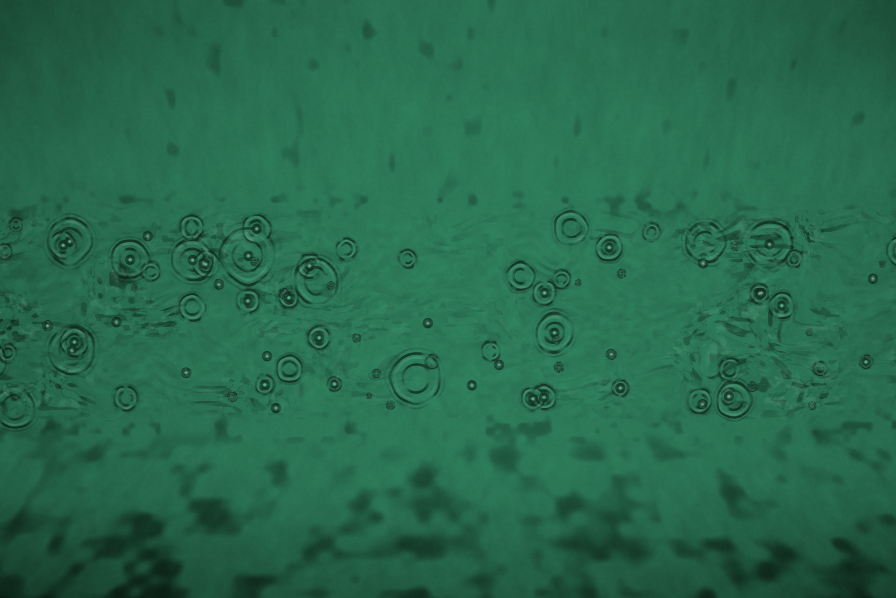
A Shadertoy shader for this texture:

```glsl
#define BAND_LOW 0.315
#define BAND_HIGH 0.645
#define DEEP vec3(0.035, 0.105, 0.070)
#define WATER vec3(0.180, 0.495, 0.358)
#define GLINT vec3(0.50, 0.76, 0.64)
#define RIPPLE_DARK 0.68
#define LINE_WIDTH 0.0009
#define BLOB_DARK 0.42
#define WAVELET_DARK 0.36

float hash(vec2 p) {
    vec3 q = fract(vec3(p.xyx) * 0.1031);
    q += dot(q, q.yzx + 33.33);
    return fract((q.x + q.y) * q.z);
}

float noise(vec2 p) {
    vec2 i = floor(p), f = fract(p);
    f = f * f * (3.0 - 2.0 * f);
    float low = mix(hash(i), hash(i + vec2(1, 0)), f.x);
    float high = mix(hash(i + vec2(0, 1)), hash(i + vec2(1, 1)), f.x);
    return mix(low, high, f.y);
}

float fbm(vec2 p) {
    float sum = 0.0, gain = 0.53;
    for (int i = 0; i < 4; i++) {
        sum += gain * noise(p);
        p = mat2(1.6, 1.2, -1.2, 1.6) * p + 7.3;
        gain *= 0.5;
    }
    return sum;
}

// Two octaves keep out-of-focus areas soft.
float softNoise(vec2 p) {
    return 0.6 * noise(p) + 0.4 * noise(p * 1.9 + 17.0);
}

float stroke(float dist, float width, float px) {
    return 1.0 - smoothstep(width, width + 1.3 * px, abs(dist));
}

// Scattered ripples: x = dark line, y = bright line.
vec2 ripples(vec2 p, float cell, vec2 radii, float chance, float seed, float px) {
    vec2 ink = vec2(0), home = floor(p / cell);
    for (int j = -1; j <= 1; j++)
    for (int i = -1; i <= 1; i++) {
        vec2 id = home + vec2(i, j) + seed;
        vec2 jitter = vec2(hash(id + 3.1), hash(id + 8.7));
        vec2 centre = (id - seed + 0.05 + 0.9 * jitter) * cell;
        float inBand = step(BAND_LOW, centre.y) * step(centre.y, BAND_HIGH - 0.02);
        if (inBand * step(hash(id), chance) < 0.5) continue;

        float h = hash(id + 15.4);
        float radius = mix(radii.x, radii.y, h);
        vec2 d = p - centre;
        float r = length(d);
        float upright = abs(d.y) / (r + 1e-4);
        float broken = 0.25 + 0.75 * upright;
        broken *= smoothstep(0.15, 0.65, noise(d / radius * 2.2 + id * 3.0));
        float wobble = radius * 0.16 * (noise(d / radius * 1.6 + id) - 0.5);

        // Outer wave, inner wave and the drop at its heart.
        float outer = stroke(r - radius + wobble, LINE_WIDTH, px);
        float inner = stroke(r - radius * 0.55 + wobble, LINE_WIDTH * 1.3, px);
        float halo = stroke(r - radius * 1.2 + wobble, LINE_WIDTH * 0.5, px);
        float heart = 1.0 - smoothstep(0.0, 0.003 + px, r);
        float hasHeart = step(0.50, hash(id + 21.0));
        float dark = broken * (outer + inner + 0.35 * halo) + 0.18 * outer;
        dark = max(dark, hasHeart * stroke(r - 0.0058, 0.0018, px) * (0.6 + 0.4 * upright));
        float light = 0.35 * broken * stroke(r - radius * 0.84 + wobble, LINE_WIDTH, px);
        ink += vec2(dark, light + hasHeart * heart);
    }
    return ink;
}

void mainImage(out vec4 fragColor, in vec2 fragCoord) {
    vec2 p = fragCoord / iResolution.y;
    float px = 1.0 / iResolution.y;
    float x = p.x / (iResolution.x / iResolution.y) * 2.0 - 1.0;
    float side = x * x;

    // Broad light, falling off to the corners and the near edge.
    float tone = 0.97 - 0.15 * side - 0.06 * smoothstep(0.1, -1.0, x);
    tone -= (0.12 + 0.17 * side) * smoothstep(0.70, 1.04, p.y);
    tone -= (0.36 + 0.14 * side) * pow(1.0 - smoothstep(-0.06, 0.30, p.y), 1.3);

    // Blurred foreground: small soft blobs over a finer grain.
    float near = 1.0 - smoothstep(0.20, 0.33, p.y);
    vec2 fan = vec2((p.x - 0.75) / (1.0 + 0.8 * (0.3 - p.y)), p.y);
    float blobs = smoothstep(0.46, 0.86, softNoise(fan * vec2(23, 25) + 4.0));
    tone -= BLOB_DARK * near * blobs;
    tone += 0.13 * near * (softNoise(fan * vec2(52, 36)) - 0.5);

    // Blurred distance: faint streaks, with rare pale smudges.
    float far = smoothstep(0.62, 0.70, p.y);
    vec2 tall = vec2((p.x - 0.75) * (1.35 - 0.35 * p.y), p.y);
    tone += 0.11 * far * (softNoise(tall * vec2(34, 15)) - 0.5);
    tone += 0.06 * far * (softNoise(tall * vec2(80, 34)) - 0.5);
    float smudge = smoothstep(0.72, 0.92, softNoise(tall * vec2(30, 19) + 31.0));
    tone -= 0.20 * far * smudge;

    // Dim drops along both blurred rims of the band.
    float rim = exp(-pow((p.y - 0.285) / 0.025, 2.0)) + exp(-pow((p.y - 0.66) / 0.022, 2.0));
    tone -= 0.30 * rim * smoothstep(0.58, 0.85, softNoise(p * vec2(38, 42) + 61.0));

    // Sharp band: fine wavelets, densest toward both sides.
    float band = smoothstep(0.28, 0.34, p.y) * (1.0 - smoothstep(0.60, 0.67, p.y));
    vec2 warp = vec2(noise(p * 16.0), noise(p * 16.0 + 50.0)) * 2.5;
    float swell = fbm(p * vec2(34, 52) + warp);
    float crest = 1.0 - smoothstep(0.0, 0.05, abs(swell - 0.50));
    float patches = smoothstep(0.25, 0.68, noise(p * vec2(11, 15) + 5.0));
    float rough = (0.15 + 0.85 * patches) * (0.32 + 0.68 * smoothstep(0.1, 0.75, abs(x)));
    float dashes = smoothstep(0.62, 0.80, noise(p * vec2(65, 135) + warp * 2.0));
    tone -= band * rough * WAVELET_DARK * (0.55 * crest + dashes);
    tone += band * 0.14 * (swell - 0.5);
    tone += band * 0.10 * (noise(p * vec2(90, 120) + warp) - 0.5);
    float sheen = band * rough * smoothstep(0.56, 0.74, fbm(p * vec2(60, 80) + warp));

    // Large rings, small rings and stray drops.
    vec2 ink = ripples(p, 0.135, vec2(0.024, 0.050), 0.60, 12.0, px);
    ink += ripples(p, 0.075, vec2(0.010, 0.024), 0.46, 47.0, px);
    ink += ripples(p, 0.050, vec2(0.003, 0.007), 0.20, 83.0, px);
    tone *= 1.0 - RIPPLE_DARK * clamp(ink.x, 0.0, 1.0);

    vec3 color = mix(DEEP, WATER, clamp(tone, 0.0, 1.05));
    color = mix(color, GLINT, clamp(0.7 * ink.y + 0.18 * sheen, 0.0, 0.8));
    color += 0.014 * (noise(p * 300.0) - 0.5);
    fragColor = vec4(color, 1.0);
}
```
